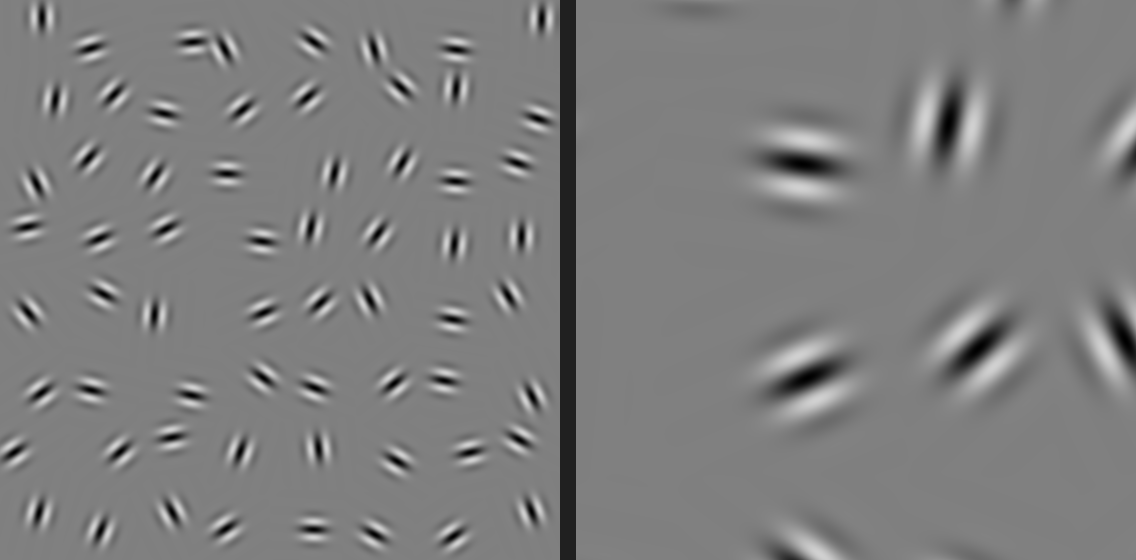
Left, the full canvas; right, a detail of the centre.
Write a Shadertoy shader that draws this pattern.

```glsl
const float CELLS = 8.0;                 // patches along the canvas height
const float WAVELENGTH = 1.0 / 32.0;     // carrier period, canvas units
const float SIGMA = 1.0 / 64.0;          // envelope radius, canvas units
const float JITTER = 0.6;                // share of a cell a centre may roam
const float CONTRAST = 0.5;
const float BACKGROUND = 0.5;
const float PI = 3.14159;

// Three random values in 0..1 for a cell, without sine
vec3 hash32(vec2 p) {
    vec3 q = fract(p.xyx * vec3(0.1031, 0.1030, 0.0973));
    q += dot(q, q.yxz + 33.33);
    return fract((q.xxy + q.yzz) * q.zyx);
}

// Rotated cosine wave under a round Gaussian envelope
float gabor(vec2 offset, float angle, float wavelength, float sigma) {
    float across = dot(offset, vec2(cos(angle), sin(angle)));
    float envelope = exp(-0.5 * dot(offset, offset) / (sigma * sigma));
    return envelope * cos(2.0 * PI * across / wavelength);
}

// Sum of the patches in the cells around a point, one per cell
float gaborField(vec2 uv, vec2 extent, float cells) {
    vec2 home = floor(uv * cells);
    float sum = 0.0;
    for (int y = -1; y <= 1; y++) {
        for (int x = -1; x <= 1; x++) {
            vec2 cell = home + vec2(x, y);
            // Only cells on the canvas hold a patch
            if (any(lessThan(cell, vec2(0.0))) ||
                any(greaterThanEqual(cell, extent * cells))) continue;
            vec3 rnd = hash32(cell + 17.0);
            vec2 centre = (cell + 0.5 + JITTER * (rnd.xy - 0.5)) / cells;
            sum += gabor(uv - centre, PI * rnd.z, WAVELENGTH, SIGMA);
        }
    }
    return sum;
}

void mainImage(out vec4 fragColor, in vec2 fragCoord) {
    vec2 uv = fragCoord / iResolution.y;
    vec2 extent = iResolution.xy / iResolution.y;

    // Patches are dark in the middle with light flanks
    float grey = BACKGROUND - CONTRAST * gaborField(uv, extent, CELLS);
    fragColor = vec4(vec3(clamp(grey, 0.0, 1.0)), 1.0);
}
```
